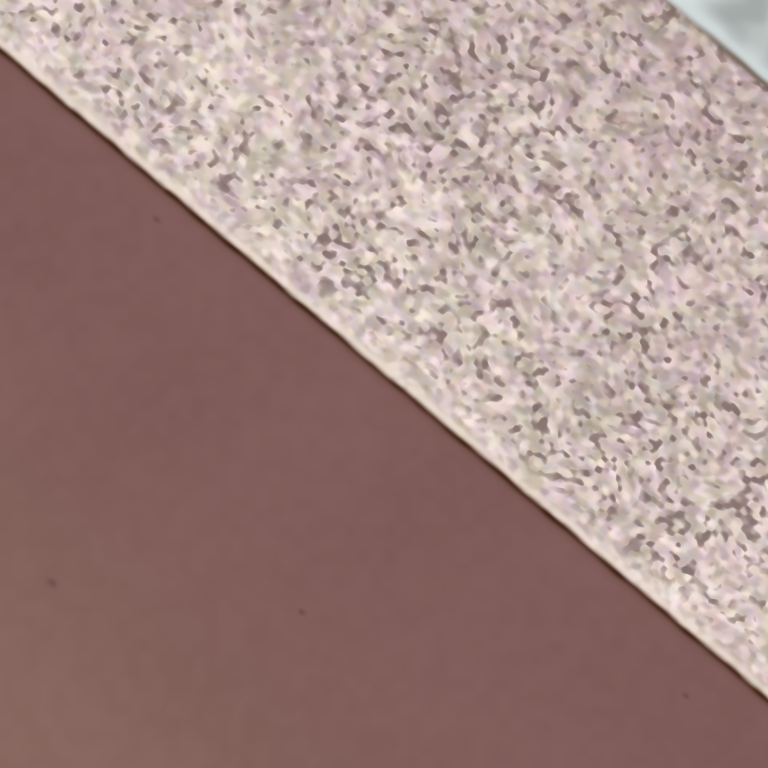
Write a Shadertoy shader that draws this texture.

```glsl
const vec2 EDGE_NORMAL = vec2(0.646, 0.763);
const float EDGE_OFFSET = 0.7135;
const float STONE_WIDTH = 0.610;
const float SEAM_WIDTH = 0.0040;
const float RIM_WIDTH = 0.0055;
const vec2 GRAIN_SCALE = vec2(98.0, 122.0);
const vec2 PIT_SCALE = vec2(112.0, 138.0);
const float GRAIN_CONTRAST = 0.24;
const float TINT_CONTRAST = 0.09;
const float PIT_STRENGTH = 0.85;
const float BLEND_SHARPNESS = 3.8;

const vec3 BROWN = vec3(0.500, 0.362, 0.350);
const vec3 WARM_BROWN = vec3(0.530, 0.405, 0.372);
const vec3 SEAM = vec3(0.27, 0.16, 0.11);
const vec3 RIM = vec3(0.92, 0.86, 0.81);
const vec3 PALE_STONE = vec3(0.845, 0.780, 0.755);
const vec3 DUSKY_STONE = vec3(0.780, 0.708, 0.690);
const vec3 PIT = vec3(0.48, 0.40, 0.39);
const vec3 CORNER_LIGHT = vec3(0.82, 0.85, 0.85);
const vec3 CORNER_SHADE = vec3(0.64, 0.67, 0.66);
const vec3 CORNER_SEAM = vec3(0.43, 0.37, 0.33);

// Small flecks: centre and radius
const vec3 FLECKS[4] = vec3[4](
    vec3(0.204, 0.714, 0.0045), vec3(0.068, 0.241, 0.0065),
    vec3(0.393, 0.203, 0.0045), vec3(0.893, 0.094, 0.0040));

vec3 hash3(vec2 p) {
    vec3 q = fract(vec3(p.xyx) * vec3(0.1031, 0.1030, 0.0973));
    q += dot(q, q.yxz + 33.33);
    return fract((q.xxy + q.yzz) * q.zyx);
}

// Cellular noise with softly blended random cell values, centred on zero
vec3 cellNoise(vec2 p) {
    vec2 cell = floor(p), local = fract(p);
    vec3 total = vec3(0.0);
    float weightSum = 0.0;
    for (int j = -1; j <= 1; j++) {
        for (int i = -1; i <= 1; i++) {
            vec2 o = vec2(i, j);
            vec2 delta = o + 0.2 + 0.6 * hash3(cell + o + 71.0).xy - local;
            float weight = exp(-BLEND_SHARPNESS * dot(delta, delta));
            total += weight * hash3(cell + o + 200.0);
            weightSum += weight;
        }
    }
    return total / weightSum - 0.5;
}

float line(float d, float width) {
    return exp(-d * d / (width * width));
}

vec3 brownPanel(vec2 uv, float d) {
    float warmth = smoothstep(0.15, 0.75, -d) * (1.0 - 0.5 * uv.x);
    vec3 col = mix(BROWN, WARM_BROWN, warmth);
    col += 0.006 * sin(uv.x * 11.0 + 2.0 * sin(uv.y * 7.0)) * sin(uv.y * 9.0 + 1.0);
    col += 0.014 * cellNoise(uv * 60.0 + 300.0).x;
    for (int i = 0; i < 4; i++) {
        vec2 q = uv - FLECKS[i].xy;
        q.x += 0.4 * q.y;
        col = mix(col, vec3(0.39, 0.25, 0.26), 0.55 * line(length(q), FLECKS[i].z));
    }
    return col;
}

vec3 stone(vec2 along, float d) {
    // Layered sines bend the grid so that the grains form no rows
    vec2 bent = along + 0.003 * sin(along.yx * vec2(61.0, 47.0) + sin(along * 23.0));
    vec3 fine = cellNoise(bent * GRAIN_SCALE + 120.0);
    vec3 coarse = cellNoise(bent * GRAIN_SCALE * 0.5 + 430.0);
    vec3 broad = cellNoise(along * 9.0 + 50.0);
    vec3 col = mix(PALE_STONE, DUSKY_STONE, smoothstep(0.02, 0.58, d));
    col += GRAIN_CONTRAST * fine.x + 0.09 * coarse.x + 0.06 * broad.x;

    // Mauve and straw tints drift between the grains
    col += TINT_CONTRAST * coarse.y * vec3(0.40, -0.25, 0.50);
    col += TINT_CONTRAST * fine.y * vec3(0.30, 0.10, -0.60);

    // Sparse dark pits that fade gradually into the grain
    vec3 pits = cellNoise(bent * PIT_SCALE + 77.0);
    float pit = smoothstep(0.07, 0.52, pits.z + 0.25 * coarse.z + 0.2 * broad.z);
    return mix(col, PIT, PIT_STRENGTH * pit * smoothstep(0.01, 0.06, d));
}

vec3 cornerPanel(vec2 uv, float d) {
    float shade = smoothstep(0.89, 0.96, uv.x) * smoothstep(0.0, 0.035, d);
    vec3 col = mix(CORNER_LIGHT, CORNER_SHADE, 0.75 * shade);
    return col + 0.14 * cellNoise(uv * 38.0 + 10.0).x;
}

void mainImage(out vec4 fragColor, in vec2 fragCoord) {
    vec2 uv = fragCoord / iResolution.xy;
    float pixel = 1.0 / min(iResolution.x, iResolution.y);
    vec2 tangent = vec2(EDGE_NORMAL.y, -EDGE_NORMAL.x);
    float t = dot(uv, tangent);
    float waver = 0.0004 * sin(t * 47.0) + 0.0003 * sin(t * 113.0 + 1.0);
    float d = dot(uv, EDGE_NORMAL) - EDGE_OFFSET + waver;
    float cornerD = d - STONE_WIDTH;

    // Three bands
    vec3 col = mix(brownPanel(uv, d), stone(vec2(t, d), d), smoothstep(-pixel, pixel, d));
    col = mix(col, cornerPanel(uv, cornerD), smoothstep(-2.0 * pixel, 2.0 * pixel, cornerD));

    // Bright rim and dark seam along the main edge
    float rimGrain = 0.75 + 0.6 * cellNoise(vec2(t * 60.0, 7.0)).x;
    col = mix(col, RIM, rimGrain * line(d - 0.0085, RIM_WIDTH));
    float seamGrain = 0.85 + 0.5 * cellNoise(vec2(t * 50.0, 31.0)).y;
    col = mix(col, SEAM, seamGrain * line(d + 0.0006, SEAM_WIDTH));
    col = mix(col, SEAM, 0.10 * line(d + 0.006, 0.006));

    // Corner seam strengthens toward the right
    float seamStrength = mix(0.35, 0.85, smoothstep(0.88, 0.97, uv.x));
    col = mix(col, CORNER_SEAM, seamStrength * line(cornerD, 0.005));
    col = mix(col, CORNER_LIGHT, 0.5 * line(cornerD - 0.012, 0.005));

    fragColor = vec4(clamp(col, 0.0, 1.0), 1.0);
}
```
